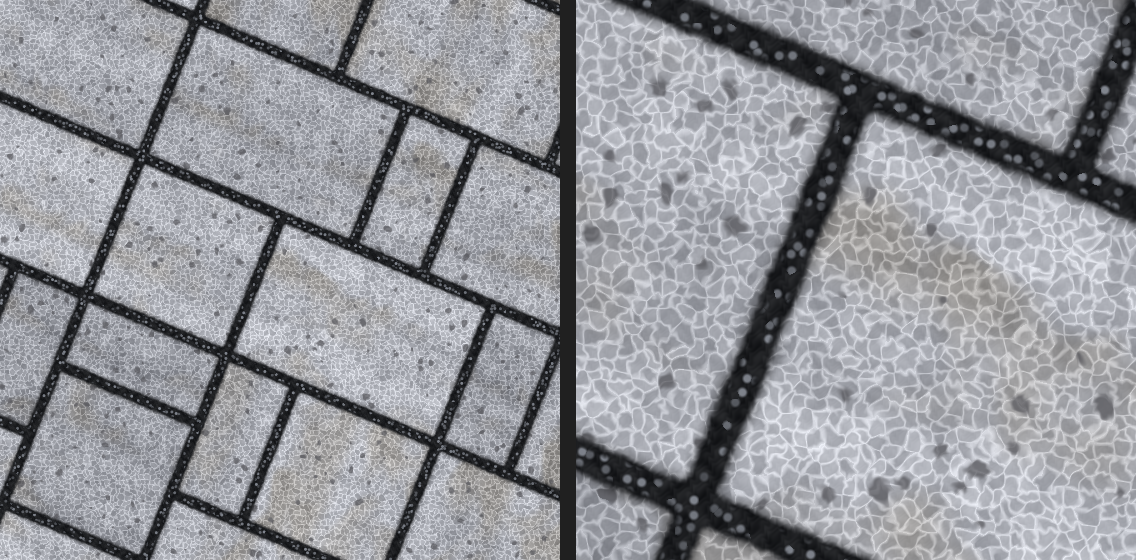
Left: the whole. Right: its middle third, enlarged.
Reproduce this texture procedurally as a three.js fragment shader.

```glsl
#define TILT 0.401
#define SKEW 0.02
#define UNIT vec2(0.1362, 0.1332)
#define ORIGIN vec2(0.3385, 0.159)
#define JOINT 0.0093
#define CORNER 0.005
#define STONE vec3(0.68, 0.69, 0.72)
#define WARM vec3(0.65, 0.63, 0.60)
#define PIT vec3(0.33, 0.33, 0.35)
#define GAP vec3(0.11, 0.115, 0.125)
#define SAND vec3(0.58, 0.60, 0.64)
#define GRAIN_SCALE 112.0

varying vec2 vUv;

float hash(vec2 p) {
  return fract(sin(dot(p, vec2(127.1, 311.7))) * 43758.55);
}

// Layered sines, roughly -1 to 1
float waves(vec2 p) {
  float a = sin(p.x + 1.7 * sin(p.y * 0.8 + 1.0));
  float b = sin(p.y * 2.1 - p.x * 1.3 + 1.4 * sin(p.x * 1.9));
  float c = sin(p.x * 4.3 + p.y * 3.7 + 2.0 * b);
  return 0.5 * a + 0.3 * b + 0.2 * c;
}

// Cellular noise: nearest distance, second distance, cell value
vec3 cells(vec2 p) {
  vec2 base = floor(p);
  vec3 best = vec3(8.0, 8.0, 0.0);
  for (int j = -1; j <= 1; j++) {
    for (int i = -1; i <= 1; i++) {
      vec2 cell = base + vec2(float(i), float(j));
      vec2 seed = cell + 0.1 + 0.8 * vec2(hash(cell), hash(cell + 57.3));
      float d = length(p - seed);
      if (d < best.x) best = vec3(d, best.x, hash(cell + 19.7));
      else best.y = min(best.y, d);
    }
  }
  return best;
}

// Column joints of a course; column 0 is shared by all courses
vec4 courseJoints(float row) {
  if (row == -2.0) return vec4(-3.0, 3.0, 4.0, 6.0);
  if (row == 0.0) return vec4(-3.0, 2.0, 5.0, 6.0);
  if (row == 2.0) return vec4(-1.0, 2.0, 3.0, 5.0);
  return vec4(-3.0, 2.0, 5.0, 8.0);
}

void splitAt(float joint, float x, inout vec2 span) {
  if (x < joint) span.y = min(span.y, joint);
  else span.x = max(span.x, joint);
}

// Slab bounds in grid units: low corner, high corner
vec4 slabAt(vec2 g) {
  float row = 2.0 * floor(g.y * 0.5);
  vec4 joints = courseJoints(row);
  vec2 span = vec2(-5.0, 10.0);
  splitAt(0.0, g.x, span);
  splitAt(joints.x, g.x, span);
  splitAt(joints.y, g.x, span);
  splitAt(joints.z, g.x, span);
  splitAt(joints.w, g.x, span);
  vec2 rows = vec2(row, row + 2.0);
  // One column drops by half a course below a flat slab
  if (span.x == 0.0 && span.y == 2.0 && g.y > 2.0) {
    float start = 3.0 + 2.0 * floor((g.y - 3.0) * 0.5);
    rows = vec2(max(start, 2.0), start + 2.0);
  }
  return vec4(span.x, rows.x, span.y, rows.y);
}

float roundBox(vec2 p, vec2 halfSize) {
  vec2 q = abs(p) - halfSize + CORNER;
  return length(max(q, 0.0)) + min(max(q.x, q.y), 0.0) - CORNER;
}

void main() {
  // Tilted paving grid, counted downward
  vec2 p = vec2(vUv.x, 1.0 - vUv.y);
  float c = cos(TILT), s = sin(TILT);
  vec2 q = vec2(c * p.x + s * p.y, c * p.y - s * p.x);
  q.x -= SKEW * q.y;
  vec2 grid = (q - ORIGIN) / UNIT;
  vec4 slab = slabAt(grid);
  vec2 size = slab.zw - slab.xy;
  vec2 local = (grid - 0.5 * (slab.xy + slab.zw)) * UNIT;
  float edge = roundBox(local, 0.5 * size * UNIT - JOINT);
  edge += 0.0009 * waves(p * 260.0) + 0.0006 * waves(p.yx * 90.0);

  // Tone and streaks of each slab
  float seed = hash(slab.xy + 3.7);
  float turn = hash(slab.xy + 8.1);
  float across = turn > 0.5 ? local.x : local.y;
  float warp = waves(p * 17.0 + seed * 20.0);
  float streak = 0.6 * sin(across * 34.0 + seed * 40.0 + warp)
               + 0.4 * sin(across * 83.0 + turn * 50.0 + 1.5 * warp);
  float narrow = 1.0 - step(1.5, min(size.x, size.y));
  float tone = 0.08 * (seed - 0.5) + 0.045 * streak - 0.045 * narrow;
  tone += 0.02 * waves(p * 55.0);
  float warmth = smoothstep(0.1, 0.9, 0.5 * warp - 0.4 * streak + 0.5 * turn);
  vec3 stone = mix(STONE, WARM, 0.65 * warmth) + tone;

  // Pale veined grain
  vec2 bend = vec2(waves(p * 150.0), waves(p.yx * 150.0 + 4.0));
  vec3 grain = cells(p * GRAIN_SCALE + 0.35 * bend);
  float vein = 1.0 - smoothstep(0.0, 0.36, grain.y - grain.x);
  stone += 0.17 * (vein - 0.42) + 0.11 * (grain.z - 0.5);
  stone += 0.025 * waves(p * 420.0);

  // Pits
  vec3 hole = cells(p * 46.0 + 0.12 * bend);
  float radius = 0.08 + 0.9 * (hole.z - 0.78);
  float pit = step(0.78, hole.z) * (1.0 - smoothstep(radius - 0.07, radius + 0.08, hole.x));
  stone = mix(stone, PIT, 0.7 * pit);

  // Worn rim and sandy joint
  stone *= 1.0 - 0.3 * smoothstep(-0.008, 0.001, edge);
  vec3 sand = cells(p * 135.0 + 9.0);
  float speck = step(0.45, sand.z) * (1.0 - smoothstep(0.2, 0.5, sand.x));
  speck *= smoothstep(0.0015, 0.006, edge);
  vec3 joint = GAP + 0.05 * waves(p * 300.0);
  joint = mix(joint, SAND, speck * sand.z * 0.85);
  float cover = 1.0 - smoothstep(-0.0028, 0.0022, edge);
  gl_FragColor = vec4(clamp(mix(joint, stone, cover), 0.0, 1.0), 1.0);
}
```
